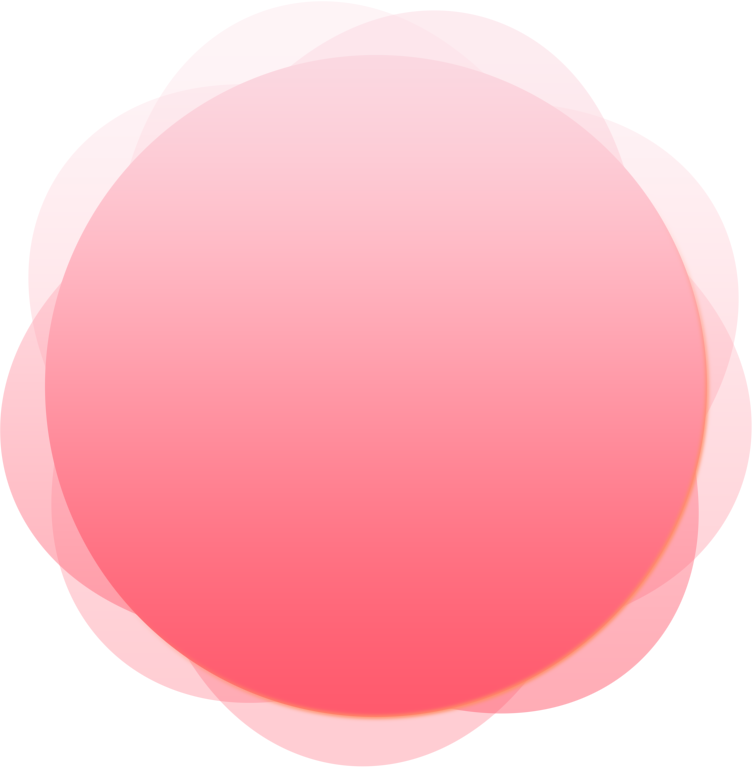
This background is drawn by a WebGL 2 fragment shader. Its source:

```glsl
#version 300 es
precision highp float;
// A pink gradient disc with an orange lower rim over three translucent, three-lobed petals.
uniform vec2 u_resolution;
out vec4 fragColor;

// Soft coverage of a shape, one pixel wide at its edge
float coverage(float dist) {
    float pixel = 1.0 / u_resolution.y;
    return 1.0 - smoothstep(-0.8 * pixel, 0.8 * pixel, dist);
}

// Approximate distance to a rounded triangle with a lobe pointing along the given angle
float trefoil(vec2 p, float degreesToLobe) {
    float turn = 3.0 * (atan(p.y, p.x) - radians(degreesToLobe));
    float radius = 0.435 + 0.0625 * cos(turn);
    float slope = 0.1875 * sin(turn) / radius;
    return (length(p) - radius) / sqrt(1.0 + slope * slope);
}

// Vertical gradient from pale pink at the top to coral red at the bottom
vec3 pinkGradient(float y) {
    float t = clamp((0.428 - y) / 0.862, 0.0, 1.0);
    t = mix(t, smoothstep(0.0, 1.0, t), 0.55);
    vec3 pink = mix(vec3(0.985, 0.85, 0.885), vec3(1.0, 0.35, 0.425), t);
    pink.r = mix(0.985, 1.0, min(t * 4.0, 1.0));
    return pink;
}

void main() {
    vec2 p = (gl_FragCoord.xy - 0.5 * u_resolution) / u_resolution.y;
    vec3 pink = pinkGradient(p.y);
    vec3 color = vec3(1.0);

    // Translucent petals
    color = mix(color, pink, 0.30 * coverage(trefoil(p - vec2(0.0, 0.0104), 105.5)));
    color = mix(color, pink, 0.30 * coverage(trefoil(p - vec2(0.001, -0.001), 26.0)));
    color = mix(color, pink, 0.50 * coverage(trefoil(p - vec2(0.001, 0.0), 73.3)));

    // Main disc
    vec2 q = p - vec2(0.0, -0.0026);
    float disc = length(q) - 0.431;
    color = mix(color, pink, coverage(disc));

    // Thin orange glow on the lower right rim
    float facing = dot(normalize(q + 1e-5), vec2(0.57, -0.82));
    float rim = exp(-pow(disc / 0.0038, 2.0)) * smoothstep(-0.05, 0.9, facing);
    color = mix(color, vec3(1.0, 0.56, 0.40), 0.75 * rim);

    fragColor = vec4(color, 1.0);
}
```
